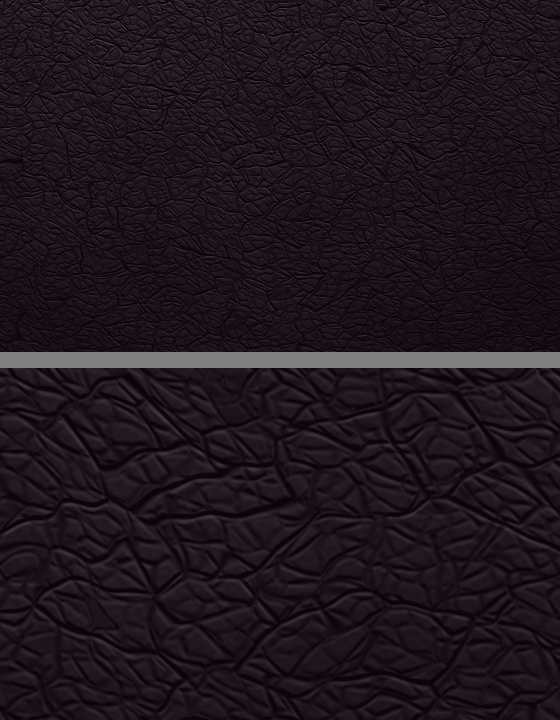
Top: the whole. Bottom: its middle third, enlarged.
Give the GLSL for this texture, as a WebGL 1 fragment shader.

```glsl
precision highp float;
uniform vec2 u_resolution;

#define CELL_FREQ vec2(9.0, 15.0)
#define LAYER_SCALE 1.85
#define CREASE_WIDTH 0.012
#define GRAIN_FREQ 105.0
#define GRAIN_HEIGHT 0.17
#define LIGHT_STEP vec2(0.0006, 0.0036)
#define PLATEAU_TONE 0.36
#define SLOPE_TONE 0.72
#define BRIGHTNESS 0.175
#define SHADOW_COLOR vec3(0.052, 0.012, 0.040)
#define SHEEN_COLOR vec3(1.0, 0.97, 0.98)

vec2 hash2(vec2 p) {
  vec2 q = vec2(dot(p, vec2(127.1, 311.7)), dot(p, vec2(269.5, 183.3)));
  return fract(sin(q) * 43758.5453);
}

// Nearest distance, gap to the second nearest, and a random value per edge
vec3 cellular(vec2 p) {
  vec2 cell = floor(p), local = fract(p);
  vec2 nearId = vec2(0.0), nextId = vec2(0.0);
  float nearest = 9.0, second = 9.0;
  for (int y = -1; y <= 1; y++) {
    for (int x = -1; x <= 1; x++) {
      vec2 offset = vec2(float(x), float(y));
      vec2 id = cell + offset;
      float d = length(offset + hash2(id) - local);
      if (d < nearest) {
        second = nearest;
        nextId = nearId;
        nearest = d;
        nearId = id;
      } else if (d < second) {
        second = d;
        nextId = id;
      }
    }
  }
  return vec3(nearest, second - nearest, hash2(nearId + nextId).x);
}

// Sagging, uneven stretch of the hide
vec2 stretchHide(vec2 p) {
  p.y -= 0.13 * p.x * p.x * (1.0 - 0.6 * p.y);
  p.x *= 0.92 + 0.3 * p.y;
  p += 0.012 * sin(p.yx * vec2(19.0, 13.0) + vec2(0.7, 2.1));
  p += 0.005 * sin(p.yx * vec2(53.0, 41.0) + p * 17.0);
  p += 0.0018 * sin(p.yx * vec2(137.0, 119.0) + p * 61.0);
  return p;
}

// Plateaus cut by three sizes of creases, covered with fine pebbles
float hideHeight(vec2 p) {
  vec2 q = stretchHide(p);
  vec2 freq = CELL_FREQ;
  float crease = 0.0, depth = 0.95;
  for (int i = 0; i < 3; i++) {
    vec3 c = cellular(q * freq + 17.3 * float(i));
    float cut = 1.0 - smoothstep(0.0, CREASE_WIDTH * freq.x, c.y);
    crease = max(crease, cut * depth * mix(0.4, 1.0, c.z));
    q = mat2(0.985, 0.174, -0.174, 0.985) * q;
    freq *= LAYER_SCALE;
    depth -= 0.2;
  }
  float pebble = 0.6 - cellular(p * GRAIN_FREQ).x;
  return 1.0 - crease + GRAIN_HEIGHT * pebble * (1.0 - 0.5 * crease);
}

// Broad light from the upper left, with soft mottling
float illumination(vec2 p) {
  float x = p.x + 0.18;
  float mottle = sin(p.x * 9.0 + 2.0 * sin(p.y * 7.0)) * sin(p.y * 11.0 + p.x * 4.0);
  return mix(0.74, 1.32, p.y) - 0.24 * x * x + 0.09 * mottle;
}

void main() {
  vec2 p = gl_FragCoord.xy / u_resolution.y;
  p.x -= 0.5 * u_resolution.x / u_resolution.y;

  // Relief lit from above
  float height = hideHeight(p);
  float slope = height - hideHeight(p + LIGHT_STEP);
  float tone = max(0.0, 0.08 + PLATEAU_TONE * height + SLOPE_TONE * slope);

  float light = BRIGHTNESS * illumination(p) * tone;
  gl_FragColor = vec4(SHADOW_COLOR + SHEEN_COLOR * light, 1.0);
}
```
